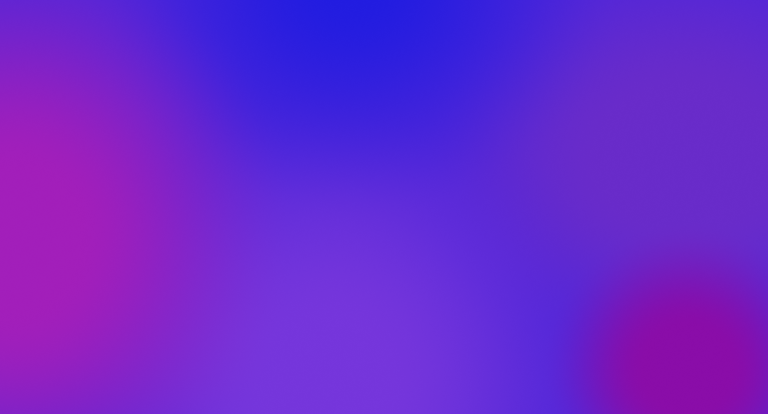
Write a WebGL 1 fragment shader that draws this background.

```glsl
precision highp float;

uniform vec2 u_resolution;

const vec3 INDIGO  = vec3(0.32, 0.15, 0.85);
const vec3 PURPLE  = vec3(0.41, 0.17, 0.79);
const vec3 VIOLET  = vec3(0.46, 0.21, 0.86);
const vec3 BLUE    = vec3(0.13, 0.11, 0.88);
const vec3 MAGENTA = vec3(0.635, 0.12, 0.73);
const vec3 PLUM    = vec3(0.54, 0.05, 0.66);

// Elliptical falloff: full inside the core fraction, zero at the radii
float glow(vec2 p, vec2 center, vec2 radii, float core) {
    float reach = length((p - center) / radii);
    return 1.0 - smoothstep(core, 1.0, reach);
}

float hash(vec2 p) {
    return fract(sin(dot(p, vec2(12.99, 78.23))) * 43758.5);
}

void main() {
    // Canvas heights on both axes, stretched to a fixed width
    vec2 p = gl_FragCoord.xy / u_resolution * vec2(1.855, 1.0);

    vec3 color = INDIGO;

    // Broad washes on the right and along the bottom
    color = mix(color, PURPLE, glow(p, vec2(1.66, 0.62), vec2(0.66, 0.52), 0.3));
    color = mix(color, VIOLET, glow(p, vec2(0.78, 0.08), vec2(0.70, 0.72), 0.2));

    // Blue light from the top edge
    color = mix(color, BLUE, glow(p, vec2(0.85, 1.06), vec2(0.68, 0.60), 0.05));

    // Magenta on the left and the plum spot in the lower right
    color = mix(color, MAGENTA, glow(p, vec2(0.03, 0.42), vec2(0.70, 0.76), 0.22));
    color = mix(color, PLUM, glow(p, vec2(1.66, 0.11), vec2(0.36, 0.36), 0.28));

    // Faint dither against banding
    color += (hash(gl_FragCoord.xy) - 0.5) / 255.0;

    gl_FragColor = vec4(color, 1.0);
}
```
